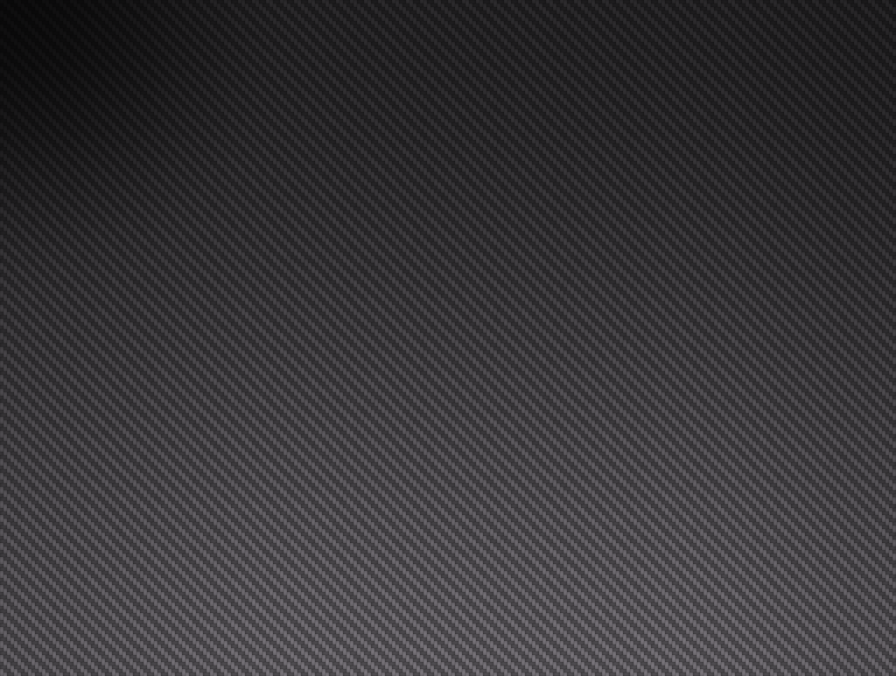
Reproduce this texture procedurally as a WebGL 1 fragment shader.

```glsl
precision highp float;
// Charcoal carbon-fibre twill: stepped diagonal threads lit from below.
uniform vec2 u_resolution;

const vec2 REPEATS = vec2(64.0, 48.25);  // twill repeats across and down
const float THREADS = 4.0;               // threads in one repeat
const vec3 FIBRE_TINT = vec3(1.0, 0.965, 1.015);
const int SAMPLES = 4;                   // antialiasing samples per axis

vec2 hashGradient(vec2 cell) {
  float angle = 6.2832 * fract(sin(dot(cell, vec2(127.1, 311.7))) * 437.585);
  return vec2(cos(angle), sin(angle));
}

float gradientNoise(vec2 p) {
  vec2 i = floor(p);
  vec2 f = p - i;
  vec2 w = f * f * f * (f * (f * 6.0 - 15.0) + 10.0);
  vec2 e = vec2(1.0, 0.0);
  float low = mix(dot(hashGradient(i), f),
                  dot(hashGradient(i + e.xy), f - e.xy), w.x);
  float high = mix(dot(hashGradient(i + e.yx), f - e.yx),
                   dot(hashGradient(i + e.xx), f - e.xx), w.x);
  return mix(low, high, w.y);
}

// Rounded thread: along its visible length and across its width, both 0 to 1.
float threadShade(float along, float across, float level) {
  float crown = 4.0 * along * (1.0 - along);
  float side = 4.0 * across * (1.0 - across);
  return level * (0.78 + 0.18 * crown + 0.15 * side);
}

// Two-over, two-under twill; diagonals descend to the right.
float twill(vec2 p) {
  vec2 grid = p * THREADS;
  vec2 cell = floor(grid);
  vec2 inner = fract(grid);
  float warpAlong = 2.0 * fract(p.y + cell.x / THREADS);
  float weftAlong = 2.0 * fract(p.x + cell.y / THREADS) - 1.0;
  float warpOnTop = 1.0 - step(2.0, mod(cell.x + cell.y, THREADS));
  float warp = threadShade(clamp(warpAlong, 0.0, 1.0), inner.x, 1.23);
  float weft = threadShade(clamp(weftAlong, 0.0, 1.0), inner.y, 0.81);
  return mix(weft, warp, warpOnTop);
}

// Bright lower edge, dim top, deepest shadow in the upper left.
float lighting(vec2 uv) {
  float level = mix(0.36, 0.125, smoothstep(-0.2, 1.05, uv.y));
  float corner = length((uv - vec2(0.0, 1.0)) * vec2(1.3, 1.0));
  float leftEdge = 1.0 - smoothstep(0.0, 0.35, uv.x);
  float rightEdge = smoothstep(0.75, 1.0, uv.x);
  level *= mix(0.38, 1.0, smoothstep(0.0, 0.45, corner));
  return level * (1.0 - 0.12 * leftEdge - 0.10 * rightEdge);
}

void main() {
  vec2 uv = gl_FragCoord.xy / u_resolution;

  // Average the fine weave over the pixel area
  float weave = 0.0;
  for (int y = 0; y < SAMPLES; y++) {
    for (int x = 0; x < SAMPLES; x++) {
      vec2 offset = (vec2(float(x), float(y)) + 0.5) / float(SAMPLES) - 0.5;
      weave += twill((gl_FragCoord.xy + offset) / u_resolution * REPEATS);
    }
  }
  weave /= float(SAMPLES * SAMPLES);

  // Slight unevenness between threads
  float wear = 1.0 + 0.07 * gradientNoise(uv * REPEATS * vec2(1.9, 1.3));
  gl_FragColor = vec4(FIBRE_TINT * lighting(uv) * weave * wear, 1.0);
}
```
